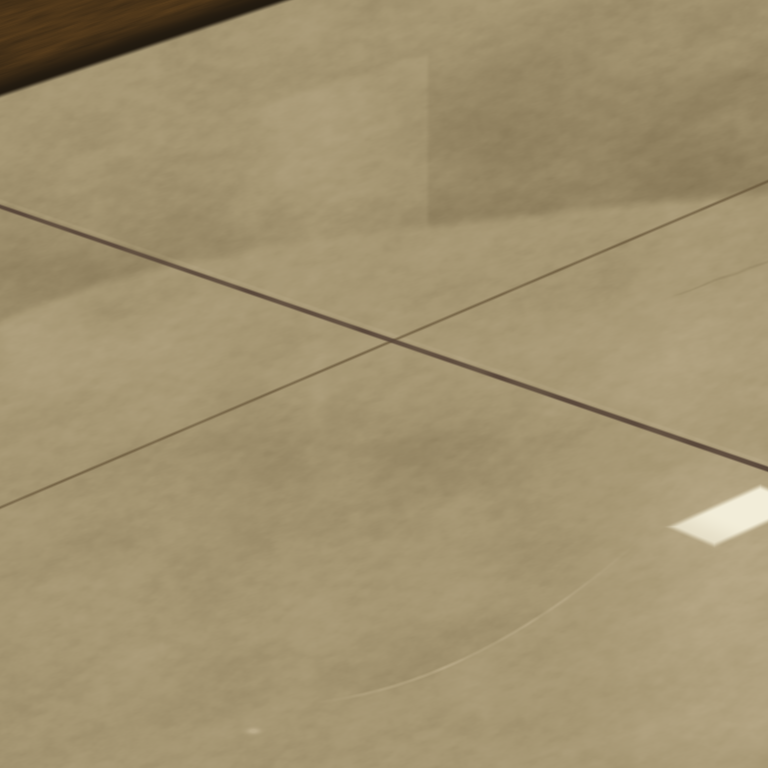
A three.js fragment shader for this texture:

```glsl
// Polished beige floor tiles with two crossing joints, a wood corner and soft reflections.
varying vec2 vUv;

const vec3 STONE = vec3(0.65, 0.59, 0.45);
const vec3 STONE_DARK = vec3(0.55, 0.49, 0.36);
const vec3 STONE_LIGHT = vec3(0.72, 0.66, 0.53);
const vec3 WOOD = vec3(0.30, 0.21, 0.10);
const vec3 WOOD_DARK = vec3(0.13, 0.10, 0.06);
const vec3 JOINT_WIDE = vec3(0.34, 0.27, 0.22);
const vec3 JOINT_FINE = vec3(0.40, 0.33, 0.22);
const vec3 GLARE = vec3(0.95, 0.93, 0.85);

// Lines as height at the left edge and slope
const vec2 WIDE_LINE = vec2(0.731, -0.342);
const vec2 FINE_LINE = vec2(0.339, 0.425);
const vec2 WOOD_LINE = vec2(0.876, 0.334);
const float WIDE_HALF = 0.0029;
const float FINE_HALF = 0.0016;
const float SOFT = 0.0018;

const float PANE_RIGHT = 0.557;
const vec2 GLARE_CORNER = vec2(0.872, 0.314);
const vec2 GLARE_HALF = vec2(0.059, 0.029);
const float GRAIN = 0.55;
const float MOTTLE = 0.75;

float hash(vec2 p) {
  return fract(sin(dot(p, vec2(127.1, 311.7))) * 43758.5453);
}

float noise(vec2 p) {
  vec2 i = floor(p), f = fract(p);
  f = f * f * (3.0 - 2.0 * f);
  return mix(mix(hash(i), hash(i + vec2(1.0, 0.0)), f.x),
             mix(hash(i + vec2(0.0, 1.0)), hash(i + vec2(1.0, 1.0)), f.x), f.y);
}

float fbm(vec2 p) {
  float sum = 0.0, amp = 0.5;
  for (int i = 0; i < 4; i++) {
    sum += amp * noise(p);
    p = p * 2.03 + 17.3;
    amp *= 0.5;
  }
  return sum;
}

// Signed distance to a line, positive above it
float lineDist(vec2 p, vec2 line) {
  return (p.y - line.x - line.y * p.x) / sqrt(1.0 + line.y * line.y);
}

float stroke(float d, float halfWidth) {
  return 1.0 - smoothstep(halfWidth - SOFT, halfWidth + SOFT, abs(d));
}

float spot(vec2 p, vec2 centre, vec2 size) {
  vec2 q = (p - centre) / size;
  return exp(-dot(q, q));
}

// Broad reflected light and shade: -1 is dark, +1 is light
float reflections(vec2 p) {
  float rise = p.y - (0.577 + 0.08 * (1.0 - exp(-p.x / 0.2)) + 0.09 * p.x);
  float above = smoothstep(-0.006, 0.012, rise);
  float tone = -above * exp(-max(rise, 0.0) / 0.12) * mix(0.85, 0.45, smoothstep(0.1, 0.6, p.x));
  tone -= 0.5 * above * smoothstep(0.35, 0.65, p.x) * smoothstep(1.08, 0.85, p.y);
  float paneTop = 0.757 + 0.31 * p.x;
  float pane = smoothstep(0.27, 0.40, p.x) * smoothstep(0.004, -0.004, p.x - PANE_RIGHT);
  tone += 0.38 * pane * above * smoothstep(0.006, -0.006, p.y - paneTop);
  tone += 0.3 * spot(p, vec2(0.10, 0.53), vec2(0.25, 0.06));
  tone += 0.25 * spot(p, vec2(0.415, 0.51), vec2(0.012, 0.07));
  tone -= 0.35 * spot(p, vec2(0.50, 0.41), vec2(0.22, 0.06));
  tone += 0.45 * spot(p, vec2(0.95, 0.50), vec2(0.18, 0.12));
  tone += 0.75 * spot(p, vec2(0.96, 0.17), vec2(0.16, 0.18));
  return tone + 0.6 * spot(p, vec2(0.95, 0.325), vec2(0.10, 0.07));
}

// Fine stone texture drawn out along a shallow diagonal
float stoneTexture(vec2 p) {
  vec2 q = vec2(p.x + 0.3 * p.y, p.y - 0.3 * p.x);
  float mottle = fbm(q * vec2(9.0, 20.0)) - 0.47;
  float grain = fbm(q * vec2(55.0, 105.0) + 31.0) - 0.47;
  return MOTTLE * mottle + GRAIN * grain;
}

// Curved scuff, a faint vein and a small chip of light
float wear(vec2 p) {
  float x = p.x - 0.455;
  float arc = (p.y - 0.092 - x * (0.2 + 0.906 * x)) / sqrt(1.0 + pow(0.2 + 1.812 * x, 2.0));
  float span = smoothstep(0.40, 0.48, p.x) * smoothstep(0.86, 0.68, p.x);
  float tone = 0.75 * span * stroke(arc, 0.0016) * (0.4 + 0.9 * noise(p * 45.0));
  tone -= 0.22 * span * smoothstep(0.0, 0.004, arc) * exp(-max(arc, 0.0) / 0.025);
  float vein = lineDist(p, vec2(0.293, 0.367)) + 0.006 * (noise(p * 30.0) - 0.5);
  tone -= 0.45 * stroke(vein, 0.0015) * smoothstep(0.86, 0.91, p.x);
  return tone + 1.4 * spot(p, vec2(0.33, 0.048), vec2(0.009, 0.004));
}

void main() {
  vec2 p = vUv;
  float wide = lineDist(p, WIDE_LINE);
  float fine = lineDist(p, FINE_LINE);

  // Stone, with a slight tint for each tile
  float tint = 0.12 * (hash(vec2(step(0.0, wide), step(0.0, fine))) - 0.5);
  float tone = reflections(p) + stoneTexture(p) + wear(p) + tint;
  tone += 0.3 * stroke(wide - 0.007, 0.002);
  vec3 color = mix(STONE, STONE_DARK, clamp(-tone, 0.0, 1.3));
  color = mix(color, STONE_LIGHT, clamp(tone, 0.0, 1.2));

  // Joints
  float dirt = 0.8 + 0.2 * noise(p * 40.0);
  color = mix(color, JOINT_FINE, 0.8 * dirt * stroke(fine, FINE_HALF));
  color = mix(color, JOINT_WIDE, dirt * stroke(wide, WIDE_HALF * mix(0.85, 1.1, p.x)));

  // Lamp glare
  vec2 g = p - GLARE_CORNER;
  vec2 skew = vec2(0.42 * g.x + g.y, 0.45 * g.x - g.y) / 0.87;
  vec2 edge = abs(skew - GLARE_HALF) - GLARE_HALF;
  float glare = smoothstep(0.005, -0.006, max(edge.x, edge.y));
  color = mix(color, GLARE, glare * (0.8 + 0.2 * smoothstep(0.0, 0.05, skew.x)));

  // Wood corner with a dark lower edge
  float wood = lineDist(p, WOOD_LINE);
  float streak = fbm(vec2((p.x + 0.334 * p.y) * 14.0, wood * 150.0));
  vec3 timber = mix(WOOD_DARK, WOOD, smoothstep(0.004, 0.035, wood) * (0.45 + streak));
  color = mix(color, timber, smoothstep(-0.005, 0.003, wood));

  gl_FragColor = vec4(color, 1.0);
}
```
